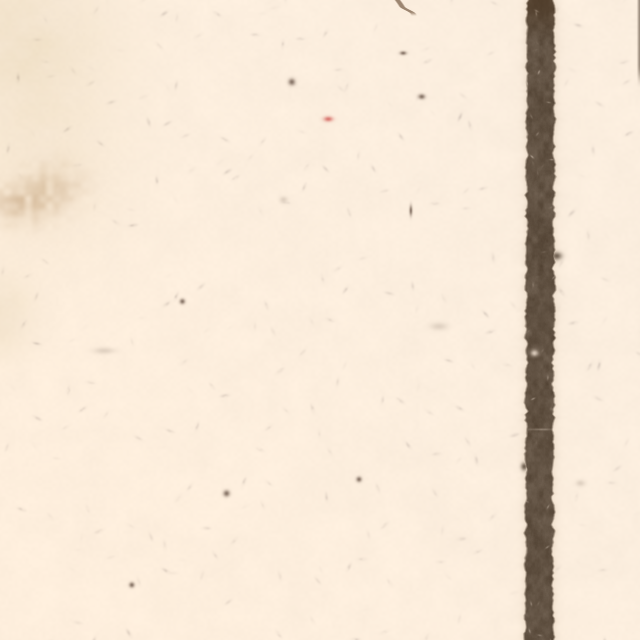
This texture is drawn by a three.js fragment shader. Its source:

```glsl
// Aged cream paper with a worn dark vertical rule near the right edge.
// Layered value noise makes the mottling and stains, a hashed grid scatters
// faint fibres, and soft ellipses give the ink specks and nicks.
varying vec2 vUv;

float hash(vec2 p) {
  return fract(sin(dot(p, vec2(127.1, 311.7))) * 43758.5453);
}

float noise(vec2 p) {
  vec2 i = floor(p), f = fract(p);
  f = f * f * (3.0 - 2.0 * f);
  return mix(mix(hash(i), hash(i + vec2(1.0, 0.0)), f.x),
             mix(hash(i + vec2(0.0, 1.0)), hash(i + 1.0), f.x), f.y);
}

float fbm(vec2 p) {
  float sum = 0.0, amp = 0.5;
  for (int i = 0; i < 4; i++) {
    sum += amp * noise(p);
    p = p * 2.03 + 17.0;
    amp *= 0.5;
  }
  return sum;
}

// Soft elliptical spot, 1 at its centre
float spot(vec2 p, vec2 centre, vec2 radius) {
  vec2 d = (p - centre) / radius;
  return exp(-dot(d, d));
}

// Faint tilted fibres, at most one per cell
float fibres(vec2 p, float cells) {
  vec2 g = p * cells, home = floor(g);
  float sum = 0.0;
  for (int y = -1; y <= 1; y++) {
    for (int x = -1; x <= 1; x++) {
      vec2 cell = home + vec2(float(x), float(y));
      float angle = 3.14 * hash(cell + 5.0);
      vec2 d = g - cell - vec2(hash(cell), hash(cell + 9.0));
      d = vec2(dot(d, vec2(cos(angle), sin(angle))),
               dot(d, vec2(-sin(angle), cos(angle))));
      float strength = step(0.62, hash(cell + 3.0)) * hash(cell + 7.0);
      sum += strength * spot(d, vec2(0.0), vec2(0.16, 0.07));
    }
  }
  return sum;
}

void main() {
  vec2 uv = vUv;
  float mottle = fbm(uv * 28.0);
  float grain = noise(uv * 190.0);

  // Paper: warm at the lower left, slightly greyer to the upper right
  vec3 colour = mix(vec3(0.995, 0.935, 0.865), vec3(0.985, 0.933, 0.872),
                    smoothstep(0.0, 1.0, uv.x * 0.7 + uv.y * 0.4));
  colour += 0.022 * (mottle - 0.47) + 0.008 * (grain - 0.5);

  // Yellowed stains along the left side
  float yellowing = 0.7 * spot(uv, vec2(0.02, 0.95), vec2(0.15, 0.12))
                  + 0.45 * spot(uv, vec2(0.06, 0.75), vec2(0.13, 0.15))
                  + 0.7 * spot(uv, vec2(0.0, 0.505), vec2(0.05, 0.06));
  colour -= vec3(0.06, 0.065, 0.10) * yellowing * (0.45 + mottle);
  float blotch = spot(uv, vec2(0.035, 0.68), vec2(0.05, 0.03))
               + 0.7 * spot(uv, vec2(0.085, 0.712), vec2(0.045, 0.035));
  colour -= vec3(0.12, 0.16, 0.20) * blotch * (0.2 + 0.8 * noise(uv * 90.0));

  // Scattered fibres and larger pale smudges
  colour -= vec3(0.10, 0.10, 0.09) * fibres(uv, 26.0) * (0.3 + grain);
  float smudge = spot(uv, vec2(0.163, 0.452), vec2(0.016, 0.005))
               + spot(uv, vec2(0.686, 0.490), vec2(0.013, 0.006))
               + spot(uv, vec2(0.443, 0.688), vec2(0.006, 0.005))
               + spot(uv, vec2(0.907, 0.245), vec2(0.007, 0.005));
  colour = mix(colour, vec3(0.77, 0.71, 0.65), 0.5 * min(smudge, 1.0));

  // Small ink specks, one of them red
  vec2 dot0 = vec2(0.0042);
  float specks = spot(uv, vec2(0.456, 0.872), vec2(0.0052))
               + spot(uv, vec2(0.659, 0.849), vec2(0.0052, 0.004))
               + spot(uv, vec2(0.630, 0.917), vec2(0.005, 0.003))
               + spot(uv, vec2(0.642, 0.671), vec2(0.0024, 0.008))
               + spot(uv, vec2(0.285, 0.529), dot0)
               + spot(uv, vec2(0.354, 0.229), vec2(0.005))
               + spot(uv, vec2(0.561, 0.251), dot0)
               + spot(uv, vec2(0.206, 0.086), dot0);
  colour = mix(colour, vec3(0.40, 0.32, 0.27), 0.75 * min(specks, 1.0));
  colour = mix(colour, vec3(0.82, 0.36, 0.34),
               0.8 * spot(uv, vec2(0.513, 0.814), vec2(0.007, 0.004)));

  // Short hooked stroke cut by the top edge
  float hookX = 0.621 + 0.8 * (1.0 - uv.y) * (1.0 - 12.0 * (1.0 - uv.y))
              + 0.012 * smoothstep(0.99, 0.978, uv.y);
  float hook = smoothstep(0.006, 0.002, abs(uv.x - hookX))
             * smoothstep(0.974, 0.982, uv.y);
  colour = mix(colour, vec3(0.52, 0.42, 0.33), 0.8 * hook);

  // Dark rule with ragged edges, bleeding faintly into the paper
  float ragged = 0.004 * (noise(vec2(3.0, uv.y * 95.0)) - 0.5)
               + 0.003 * (noise(uv * vec2(60.0, 210.0)) - 0.5);
  float edge = abs(uv.x - 0.8425 - 0.0025 * uv.y) - 0.0215 + ragged;
  colour -= vec3(0.06, 0.07, 0.08) * exp(-max(edge, 0.0) * 190.0);
  float texture0 = fbm(uv * vec2(110.0, 75.0));
  vec3 ink = mix(vec3(0.31, 0.25, 0.19), vec3(0.46, 0.40, 0.34), texture0);
  ink = mix(ink, vec3(0.30, 0.22, 0.14), 0.6 * smoothstep(0.93, 1.0, uv.y));
  ink += 0.22 * min(fibres(uv + 0.37, 48.0), 1.0);
  ink += 0.45 * spot(uv, vec2(0.835, 0.448), vec2(0.006, 0.005));
  ink += 0.16 * spot(uv, vec2(0.845, 0.329), vec2(0.018, 0.0018));
  float rule = smoothstep(0.0025, -0.0025, edge);
  float burr = spot(uv, vec2(0.870, 0.600), vec2(0.008, 0.006))
             + spot(uv, vec2(0.819, 0.271), vec2(0.005, 0.006));
  colour = mix(colour, ink, max(rule, 0.85 * min(burr, 1.0)));

  // Sliver of another mark at the right border
  float sliver = smoothstep(0.994, 1.0, uv.x) * smoothstep(0.86, 0.90, uv.y);
  colour = mix(colour, vec3(0.44, 0.38, 0.32), 0.7 * sliver);

  gl_FragColor = vec4(clamp(colour, 0.0, 1.0), 1.0);
}
```
